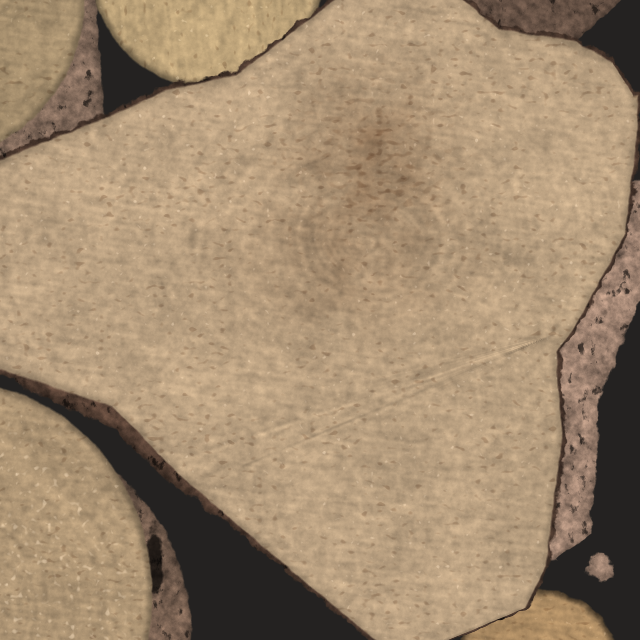
This texture is drawn by a WebGL 1 fragment shader. Its source:

```glsl
precision highp float;
// Stacked firewood: a broad sawn log end with growth rings, bark and dark gaps.
uniform vec2 u_resolution;
vec2 gradient(vec2 c) {
  vec2 k = vec2(dot(c, vec2(127.1, 311.7)), dot(c, vec2(269.5, 183.3)));
  return fract(sin(k) * 43758.55) * 2.0 - 1.0;
}
float noise(vec2 p) {
  vec2 i = floor(p), f = fract(p), e = vec2(1.0, 0.0);
  vec2 u = f * f * (3.0 - 2.0 * f);
  float a = dot(gradient(i), f), b = dot(gradient(i + e), f - e);
  float c = dot(gradient(i + e.yx), f - e.yx), d = dot(gradient(i + 1.0), f - 1.0);
  return mix(mix(a, b, u.x), mix(c, d, u.x), u.y);
}
float fbm(vec2 p) {
  float sum = 0.0, amp = 1.0;
  for (int i = 0; i < 4; i++) {
    sum += amp * noise(p);
    p = mat2(1.6, 1.2, -1.2, 1.6) * p + 7.3;
    amp *= 0.55;
  }
  return sum;
}
float ramp(float x, float a, float b, float h) {
  return h * clamp((x - a) / (b - a), 0.0, 1.0);
}
float glow(vec2 p, vec2 c, vec2 size) {
  vec2 q = (p - c) / size;
  return exp(-dot(q, q));
}
// Soft straight line from a to b
float stroke(vec2 p, vec2 a, vec2 b, float width) {
  vec2 q = p - a, s = b - a;
  float d = length(q - s * clamp(dot(q, s) / dot(s, s), 0.0, 1.0)) / width;
  return exp(-d * d);
}
// Positive inside
float ellipse(vec2 p, vec2 c, vec2 r) {
  return (1.0 - length((p - c) / r)) * min(r.x, r.y);
}
float topEdge(float x) {
  return 0.75 + ramp(x, 0.0, 0.17, 0.068) + ramp(x, 0.17, 0.26, 0.041)
    + ramp(x, 0.26, 0.37, 0.024) + ramp(x, 0.37, 0.56, 0.145) + ramp(x, 0.69, 0.78, -0.074)
    + ramp(x, 0.78, 0.9, -0.019) + ramp(x, 0.9, 0.957, -0.033) + ramp(x, 0.957, 0.99, -0.052);
}
float bottomEdge(float x) {
  return 0.423 + ramp(x, 0.0, 0.104, -0.035) + ramp(x, 0.104, 0.176, -0.023)
    + ramp(x, 0.176, 0.28, -0.107) + ramp(x, 0.28, 0.456, -0.15) + ramp(x, 0.456, 0.62, -0.136);
}
float rightEdge(float y) {
  return 0.7 + ramp(y, 0.0, 0.05, 0.12) + ramp(y, 0.05, 0.115, 0.033) + ramp(y, 0.115, 0.323, 0.026)
    + ramp(y, 0.323, 0.414, -0.009) + ramp(y, 0.45, 0.492, 0.03)
    + ramp(y, 0.492, 0.635, 0.077) + ramp(y, 0.635, 0.8, 0.019);
}
float barkEdge(float y) {
  return 0.87 + ramp(y, 0.127, 0.167, 0.055) + ramp(y, 0.2, 0.3, 0.01) + ramp(y, 0.375, 0.58, 0.085);
}
vec3 sawnWood(vec2 p, vec2 pith, vec2 squash, vec3 tone) {
  float r = length((p - pith) * squash) + 0.016 * fbm(p * 6.0);
  float ring = 0.07 * noise(vec2(r * 50.0, p.x * 7.0))
    + 0.17 * exp(-4.0 * r) * noise(vec2(r * 125.0, p.x * 16.0));
  float saw = noise(vec2(p.x * 14.0 + p.y * 2.0, (p.y + 0.13 * p.x) * 150.0));
  float pits = smoothstep(0.18, 0.5, noise(p * vec2(85.0, 135.0)) + 0.3 * noise(p * 11.0));
  float flecks = smoothstep(0.3, 0.6, noise(p * 135.0 + 5.0));
  vec3 col = tone * (1.0 + ring + 0.1 * saw + 0.11 * fbm(p * 9.0) + 0.17 * fbm(p * 65.0));
  return col * (1.0 - 0.17 * pits * vec3(0.8, 1.0, 1.15)) + 0.11 * flecks;
}
vec3 bark(vec2 p, vec3 tone) {
  float pits = smoothstep(0.2, 0.55, fbm(p * vec2(62.0, 45.0)));
  return tone * (1.0 + 0.3 * fbm(p * 22.0) + 0.4 * fbm(p * 75.0)) * (1.0 - 0.6 * pits);
}
// Lays a surface over the colour, darkened along its rim
vec3 lay(vec3 under, vec3 top, float d, float rim, float aa) {
  return mix(under, top * mix(rim, 1.0, smoothstep(0.0, 0.014, d)), smoothstep(-aa, aa, d));
}
void main() {
  vec2 p = gl_FragCoord.xy / u_resolution, one = vec2(1.0);
  float aa = 1.3 / min(u_resolution.x, u_resolution.y), rough = 0.006 * fbm(p * 38.0);
  vec3 col = vec3(0.142, 0.134, 0.128);
  // Upper neighbours
  float d = min(0.229 - 0.08 * p.y - p.x, p.y - 0.72) + rough;
  col = lay(col, bark(p, vec3(0.5, 0.41, 0.35)), d, 0.8, aa);
  d = ellipse(p, vec2(-0.12, 1.0), vec2(0.252)) + 0.5 * rough;
  col = lay(col, sawnWood(p, vec2(-0.1, 1.1), one, vec3(0.65, 0.56, 0.43)), d, 0.75, aa);
  d = ellipse(p, vec2(0.325, 1.06), vec2(0.185, 0.197)) + 0.4 * rough;
  col = lay(col, sawnWood(p.yx, vec2(1.3, 0.3), vec2(0.2, 1.0), vec3(0.73, 0.63, 0.47)), d, 0.6, aa);
  d = min(min(p.x - 0.72, 1.08 * p.y - 0.11 - p.x), p.y - 0.9) + rough;
  col = lay(col, bark(p, vec3(0.4, 0.32, 0.27)), d, 0.8, aa);
  // Lower neighbours
  d = ellipse(p, vec2(-0.05, 0.0), vec2(0.35)) + rough;
  col = lay(col, bark(p, vec3(0.46, 0.37, 0.31)), d, 0.8, aa);
  float crevice = glow(p, vec2(0.24, 0.125), vec2(0.016, 0.06)) + 0.4 * fbm(p * 35.0);
  col *= 1.0 - 0.7 * smoothstep(0.35, 0.6, crevice) * step(p.x, 0.3);
  d = ellipse(p, vec2(-0.07, 0.07), vec2(0.308, 0.333)) + 0.4 * rough;
  vec3 wood = sawnWood(p, vec2(-0.08, 0.04), one, vec3(0.69, 0.59, 0.46));
  wood += 0.14 * smoothstep(0.15, 0.5, noise(p * 110.0)) * smoothstep(0.0, 0.06, d);
  col = lay(col, wood, d, 0.7, aa);
  d = ellipse(p, vec2(0.84, -0.05), vec2(0.13)) + rough;
  col = lay(col, sawnWood(p, vec2(0.84, -0.1), one, vec3(0.68, 0.55, 0.39)), d, 0.45, aa);
  // Peeling bark on the right
  d = min(min(barkEdge(p.y) - p.x, p.y - 0.125), min(p.x - 0.8, 0.72 - p.y)) + 1.4 * rough;
  d = max(d, ellipse(p, vec2(0.937, 0.113), vec2(0.02)) + 2.0 * rough);
  col = lay(col, bark(p, vec3(0.62, 0.51, 0.44)), d, 0.85, aa);
  // Main log: uneven bark rim, then the sawn face
  d = min(0.85 * (topEdge(p.x) - p.y), 0.8 * (p.y - bottomEdge(p.x)));
  d = min(d, rightEdge(p.y) - p.x) + 0.4 * rough;
  float rim = 0.006 + 0.02 * glow(p, vec2(0.2, 0.33), vec2(0.14, 0.2)) + 1.3 * rough;
  col = lay(col, bark(p, vec3(0.36, 0.27, 0.22)), d + rim, 0.7, aa);
  vec3 face = sawnWood(p, vec2(0.573, 0.62), vec2(0.85, 1.1), vec3(0.728, 0.628, 0.505));
  float heart = 0.15 * glow(p, vec2(0.58, 0.77), vec2(0.1)) + 0.1 * glow(p, vec2(0.54, 0.6), vec2(0.17, 0.12));
  float grit = smoothstep(0.05, 0.4, noise(p * vec2(65.0, 105.0))) * glow(p, vec2(0.59, 0.75), vec2(0.12));
  face *= 1.0 - (heart * (1.0 + fbm(p * 18.0)) + 0.17 * grit) * vec3(0.85, 1.05, 1.2);
  face *= 1.0 + 0.07 * glow(p, vec2(0.29, 0.7), vec2(0.12, 0.06)) + 0.07 * glow(p, vec2(0.91, 0.66), vec2(0.06, 0.1));
  // Straight saw streaks meeting at the notch on the right
  vec2 notch = vec2(0.868, 0.478), q = notch - p;
  float fan = q.y / max(q.x, 0.02);
  float streak = 0.08 * stroke(p, vec2(0.28, 0.278), notch, 0.0035)
    - 0.05 * stroke(p, vec2(0.42, 0.345), notch, 0.016)
    - 0.09 * stroke(p, vec2(0.38, 0.272), notch, 0.0025)
    + 0.06 * stroke(p, vec2(0.7, 0.545), notch, 0.003)
    + 0.12 * noise(vec2(fan * 50.0, q.x * 8.0)) * glow(vec2(fan), vec2(0.38), vec2(0.2));
  face *= 1.0 + streak * (1.0 + 1.6 * noise(p * 25.0));
  gl_FragColor = vec4(clamp(lay(col, face, d, 0.85, aa), 0.0, 1.0), 1.0);
}
```
